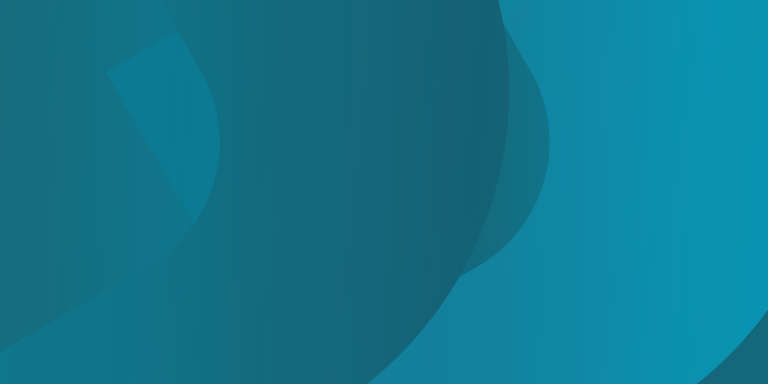
This background is drawn by a WebGL 2 fragment shader. Its source:

```glsl
#version 300 es
precision highp float;
// Flat teal backdrop of overlapping discs and tilted rounded corners.
// One motif (disc + corner) is stepped sideways and layered back to front
// with signed distances; each layer is filled by its own soft gradient.

#define STEP vec2(0.859, 0.0)
#define DISC_CENTER vec2(0.349, 0.766)
#define DISC_RADIUS 0.977
#define CORNER_CENTER vec2(0.198, 0.630)
#define CORNER_RADIUS 0.374
#define PATCH_TIP vec2(0.276, 0.8125)
#define TILT 0.5236
#define STREAK_GAIN 0.010

uniform vec2 u_resolution;
out vec4 fragColor;

const vec3 DEEP = vec3(0.078, 0.408, 0.486);
const vec3 DUSK = vec3(0.082, 0.380, 0.459);
const vec3 SLATE = vec3(0.086, 0.425, 0.498);
const vec3 TEAL = vec3(0.066, 0.458, 0.540);
const vec3 LAGOON = vec3(0.074, 0.500, 0.606);
const vec3 SKY = vec3(0.039, 0.574, 0.696);
const vec3 PATCH = vec3(0.045, 0.476, 0.570);

float hash(float n) {
    return fract(sin(n * 127.1) * 43758.5453);
}

float noise(float x) {
    float cell = floor(x);
    return mix(hash(cell), hash(cell + 1.0), smoothstep(0.0, 1.0, x - cell));
}

// Coordinates along the tilted axes: right-up and right-down
vec2 tilted(vec2 v) {
    float c = cos(TILT), s = sin(TILT);
    return vec2(c * v.x + s * v.y, s * v.x - c * v.y);
}

float discDistance(vec2 p) {
    return length(p - DISC_CENTER) - DISC_RADIUS;
}

float cornerDistance(vec2 p) {
    vec2 q = tilted(p - CORNER_CENTER);
    return length(max(q, 0.0)) + min(max(q.x, q.y), 0.0) - CORNER_RADIUS;
}

float patchDistance(vec2 p) {
    vec2 q = tilted(p - PATCH_TIP);
    return max(-min(q.x, q.y), cornerDistance(p));
}

// Antialiased coverage, one pixel wide
float cover(float d) {
    return clamp(0.5 - d * u_resolution.y, 0.0, 1.0);
}

void main() {
    vec2 p = gl_FragCoord.xy / u_resolution.y;

    // Far ground, then the bright rear disc
    vec3 color = DEEP;
    vec3 bright = mix(LAGOON, SKY, smoothstep(1.05, 2.0, p.x));
    color = mix(color, bright, cover(discDistance(p - STEP)));

    // Rear corner, darkening to the left
    vec3 bulge = mix(DEEP, TEAL, smoothstep(1.15, 1.5, p.x));
    color = mix(color, bulge, cover(cornerDistance(p - STEP)));

    // Front disc: teal at left, dusky towards its rim
    vec3 front = mix(TEAL, DEEP, smoothstep(0.2, 0.85, p.x));
    front = mix(front, DUSK, smoothstep(0.85, 1.25, p.x));
    color = mix(color, front, cover(discDistance(p)));

    // Front corner and its lighter patch
    vec3 corner = mix(SLATE, TEAL, smoothstep(0.05, 0.48, p.x));
    color = mix(color, corner, cover(cornerDistance(p)));
    color = mix(color, PATCH, cover(patchDistance(p)));

    // Faint, slightly leaning streaks
    float lean = p.x - 0.09 * p.y;
    float streak = noise(lean * 18.0) + 0.5 * noise(lean * 47.0) - 0.75;
    color += STREAK_GAIN * streak * vec3(1.0, -0.5, -0.6);

    fragColor = vec4(color, 1.0);
}
```
